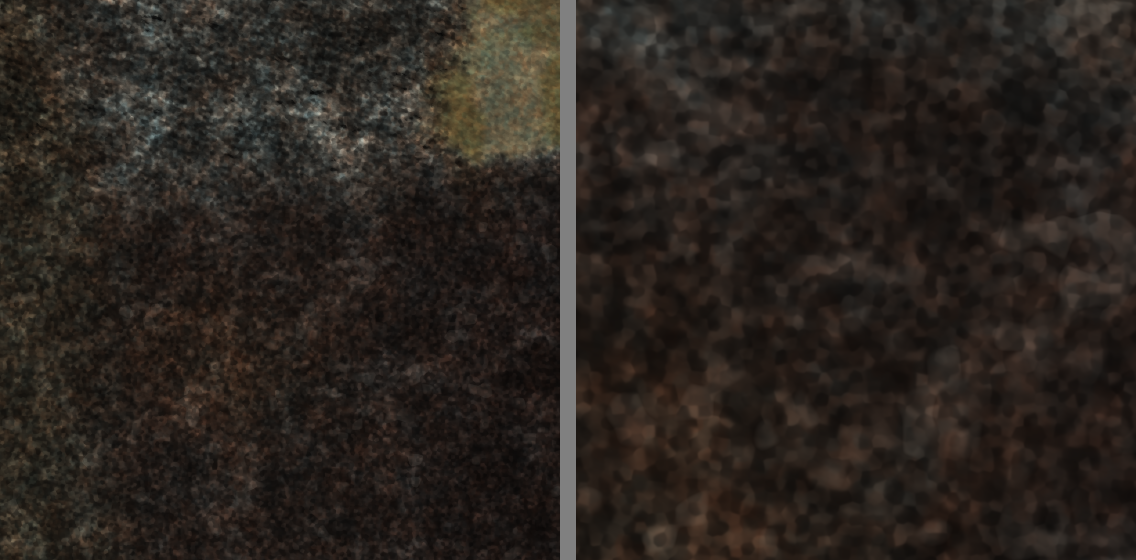
Left: the whole. Right: its middle third, enlarged.
Give the GLSL for this texture, as a WebGL 2 fragment shader.

```glsl
#version 300 es
precision highp float;

uniform vec2 u_resolution;
out vec4 fragColor;

vec3 hash3(vec2 cell) {
  vec3 v = fract(cell.xyx * vec3(0.1031, 0.1030, 0.0973));
  v += dot(v, v.yxz + 33.33);
  return fract((v.xxy + v.yzz) * v.zyx);
}

// Soft cellular noise: random cell values blended by distance, centred on zero
float cells(vec2 p) {
  vec2 base = floor(p);
  float total = 0.0;
  float weights = 0.0;
  for (int y = -1; y <= 1; y++) {
    for (int x = -1; x <= 1; x++) {
      vec2 cell = base + vec2(x, y);
      vec3 rnd = hash3(cell + 71.0);
      vec2 offset = cell + 0.15 + 0.7 * rnd.xy - p;
      float weight = exp(-7.0 * dot(offset, offset));
      total += weight * rnd.z;
      weights += weight;
    }
  }
  return total / weights - 0.5;
}

// Octaves of cellular noise, turned between steps to hide the grid
float layers(vec2 p, int octaves, float gain) {
  float sum = 0.0;
  float amplitude = 1.0;
  for (int i = 0; i < octaves; i++) {
    sum += amplitude * cells(p);
    p = mat2(1.6, 1.2, -1.2, 1.6) * p + 13.7;
    amplitude *= gain;
  }
  return sum;
}

// Soft elliptical blot
float blot(vec2 p, vec2 centre, vec2 radius) {
  vec2 d = (p - centre) / radius;
  return exp(-dot(d, d));
}

// Height of the chipped surface, stretched along a falling slant
float chipHeight(vec2 p) {
  vec2 slanted = mat2(0.91, 0.42, -0.42, 0.91) * p;
  return layers(slanted * vec2(19.0, 34.0), 4, 0.6);
}

void main() {
  vec2 p = gl_FragCoord.xy / u_resolution;
  vec2 warp = vec2(layers(p * 7.0, 4, 0.55), layers(p * 7.0 + 31.0, 4, 0.55));
  vec2 q = p + 0.07 * warp;

  // Regions
  float upper = smoothstep(0.60, 0.76, q.y);
  float stone = upper * smoothstep(0.08, 0.28, q.x);
  float soot = blot(q, vec2(0.63, 0.96), vec2(0.19, 0.11));
  float plaster = smoothstep(0.80, 0.86, q.x) * smoothstep(0.69, 0.735, q.y);
  float rustEdge = blot(q, vec2(0.815, 0.82), vec2(0.035, 0.15));
  float rustStain = blot(q, vec2(0.38, 0.36), vec2(0.15, 0.13));
  float shade = smoothstep(0.35, 1.0, q.x) * (1.0 - upper);

  // Ground colours
  vec3 olive = vec3(0.160, 0.142, 0.112);
  vec3 umber = vec3(0.138, 0.113, 0.099);
  vec3 color = mix(olive, umber, smoothstep(0.05, 0.3, q.x));
  color = mix(color, vec3(0.098, 0.076, 0.069), 0.8 * shade);
  color = mix(color, vec3(0.212, 0.207, 0.190), stone);
  color = mix(color, vec3(0.095, 0.090, 0.080), 0.8 * soot);
  color = mix(color, vec3(0.170, 0.118, 0.078), 0.5 * rustStain);
  color = mix(color, vec3(0.215, 0.155, 0.095), 0.75 * rustEdge);
  vec3 tan1 = vec3(0.385, 0.355, 0.270);
  vec3 tan2 = vec3(0.350, 0.310, 0.195);
  color = mix(color, mix(tan1, tan2, smoothstep(-0.2, 0.4, warp.x)), plaster);

  // Broad blotches and greenish to reddish drift
  float blotch = layers(p * 13.0 + 5.0, 3, 0.7);
  float drift = layers(p * 24.0 + 47.0, 2, 0.8);
  color *= exp(0.45 * blotch * (1.0 - 0.6 * plaster));
  color *= 1.0 + drift * vec3(0.13, -0.02, -0.10);

  // Slanted relief lit from the upper left, with dark chips
  float height = chipHeight(p);
  float slope = height - chipHeight(p + vec2(-0.004, 0.007));
  float rough = mix(0.22, 0.85, upper) * (1.0 - 0.65 * plaster);
  color *= exp(rough * clamp(slope, -0.7, 0.6));
  float chip = smoothstep(0.30, 0.60, -slope) * smoothstep(-0.1, 0.2, blotch);
  color *= 1.0 - 0.55 * chip * upper * (1.0 - plaster);

  // Fine grain, faint colour speckle and pale flecks
  float grain = cells(p * 85.0) + 1.2 * cells(p * 155.0 + 9.0);
  float speckle = cells(p * 120.0 + 61.0);
  float fleck = smoothstep(0.24, 0.45, cells(p * 48.0 + 23.0) + 0.25 * blotch);
  color *= exp(grain * mix(0.62, 0.22, plaster));
  color *= 1.0 + speckle * vec3(0.12, -0.03, -0.10);
  color += fleck * vec3(0.055, 0.054, 0.050) * (1.0 - plaster);

  fragColor = vec4(clamp(color, 0.0, 1.0), 1.0);
}
```
